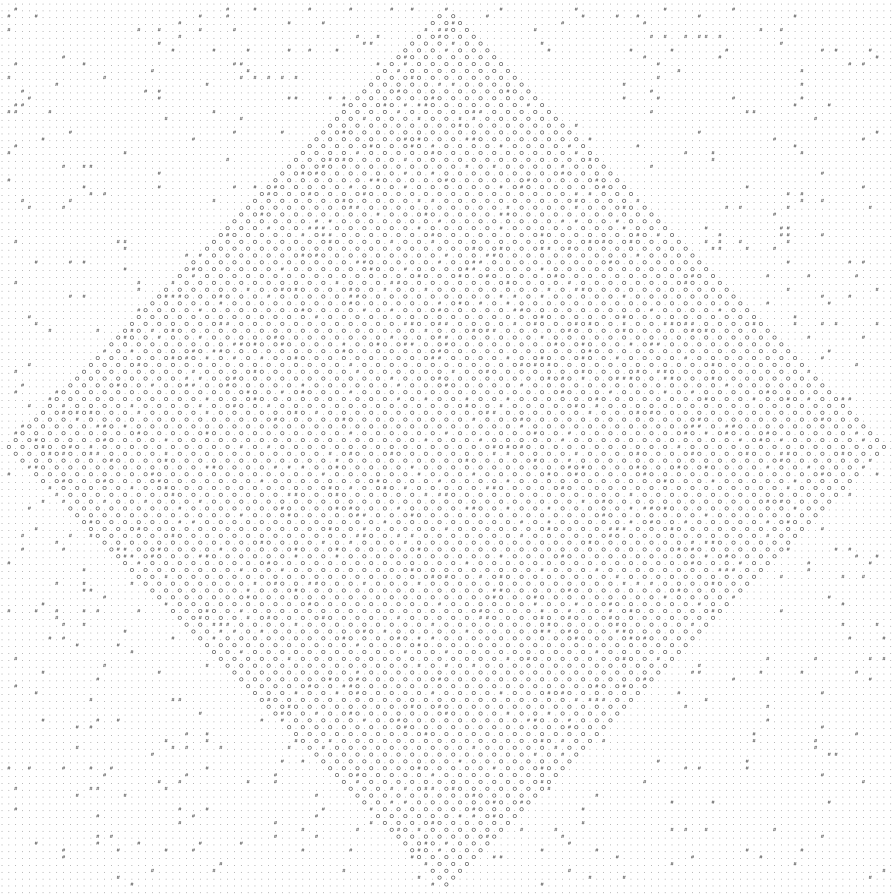
Give the GLSL for this pattern, as a Shadertoy shader.

```glsl
// A fine grid of typed marks: a diamond of small rings, faint dots and random hash marks.

const vec3 PAPER = vec3(1.0);
const vec3 INK = vec3(0.28);
const vec2 CENTER = vec2(0.4982, 0.5012); // middle of the central cell
const float PITCH = 0.00763;              // cell size in canvas units
const float REACH = 64.0;                 // diamond radius in cells
const float INNER_DENSITY = 0.09;         // chance of a hash mark in the diamond
const float OUTER_DENSITY = 0.055;        // chance of a hash mark around it

// Glyph sizes, in cells
const float RING_RADIUS = 0.24;
const float RING_HALF = 0.046;
const float DOT_RADIUS = 0.05;
const vec2 DOT_CENTER = vec2(0.0, -0.22);
const vec2 MARK_CENTER = vec2(0.0, 0.04);
const vec2 MARK_SIZE = vec2(0.2, 0.24);
const float BAR_OFFSET = 0.09;
const float BAR_HALF = 0.032;
const float SLANT = 0.2;

const int SAMPLES = 4; // per pixel side

float hash(vec2 cell) {
    uvec2 q = uvec2(ivec2(cell) + 512);
    uint h = q.x * 1597334677u ^ q.y * 3812015801u;
    h = (h ^ (h >> 16)) * 2246822519u;
    h = (h ^ (h >> 13)) * 3266489917u;
    h ^= h >> 16;
    return float(h >> 8) / 16777216.0;
}

float ringDistance(vec2 p) {
    return abs(length(p) - RING_RADIUS) - RING_HALF;
}

float dotDistance(vec2 p) {
    return length(p - DOT_CENTER) - DOT_RADIUS;
}

// Two slanted uprights crossed by two level bars
float markDistance(vec2 p) {
    p -= MARK_CENTER;
    p.x -= SLANT * p.y;
    vec2 bars = abs(abs(p) - BAR_OFFSET) - BAR_HALF;
    vec2 ends = abs(p) - MARK_SIZE;
    return min(max(bars.x, ends.y), max(bars.y, ends.x));
}

// Chooses one glyph for the cell that holds p
float glyphDistance(vec2 p) {
    vec2 cell = floor(p + 0.5);
    vec2 local = p - cell;
    vec2 away = abs(cell);
    bool inDiamond = away.x + away.y <= REACH;
    bool inField = max(away.x, away.y) <= REACH;
    float density = inDiamond ? INNER_DENSITY : OUTER_DENSITY;

    if (inField && hash(cell) < density) return markDistance(local);
    bool evenCell = mod(cell.x + cell.y, 2.0) < 0.5;
    if (inDiamond && evenCell) return ringDistance(local);
    return dotDistance(local);
}

void mainImage(out vec4 fragColor, in vec2 fragCoord) {
    float side = min(iResolution.x, iResolution.y);
    float sampleWidth = 1.0 / (side * PITCH * float(SAMPLES));

    // Average the ink over a grid of subsamples
    float ink = 0.0;
    for (int y = 0; y < SAMPLES; y++) {
        for (int x = 0; x < SAMPLES; x++) {
            vec2 shift = (vec2(x, y) + 0.5) / float(SAMPLES) - 0.5;
            vec2 uv = (fragCoord + shift - 0.5 * iResolution.xy) / side + 0.5;
            float d = glyphDistance((uv - CENTER) / PITCH);
            ink += clamp(0.5 - d / sampleWidth, 0.0, 1.0);
        }
    }
    ink /= float(SAMPLES * SAMPLES);

    fragColor = vec4(mix(PAPER, INK, ink), 1.0);
}
```
